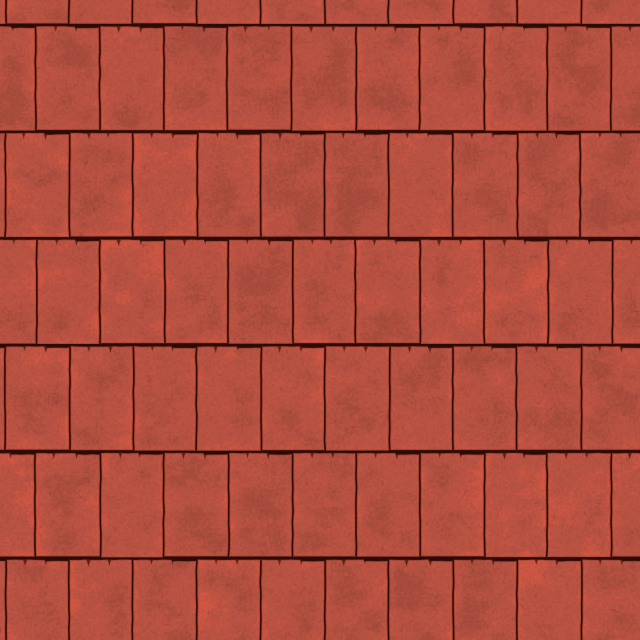
A WebGL 2 fragment shader for this texture:

```glsl
#version 300 es
precision highp float;
// Staggered courses of flat red clay roof tiles with dark joints and notched top edges.
uniform vec2 u_resolution;
out vec4 fragColor;

const vec2 GRID = vec2(10.0, 6.0);      // tiles across, courses up
const vec2 TILE = 1.0 / GRID;           // tile size in canvas units
const float COURSE_SHIFT = 0.227;
const float JOINT_HALF_WIDTH = 0.0012;
const vec3 CLAY = vec3(0.72, 0.32, 0.26);
const vec3 BRIGHT = vec3(0.80, 0.335, 0.26);
const vec3 BROWN = vec3(0.655, 0.295, 0.235);
const vec3 RUST = vec3(0.46, 0.15, 0.10);
const vec3 SHADE = vec3(0.31, 0.09, 0.05);
const vec3 GROOVE = vec3(0.17, 0.045, 0.025);

float hash(vec2 p) {
    vec3 q = fract(p.xyx * vec3(0.1031, 0.1030, 0.0973));
    q += dot(q, q.yzx + 33.33);
    return fract((q.x + q.y) * q.z);
}

float noise(vec2 p) {
    vec2 i = floor(p), f = fract(p);
    f = f * f * (3.0 - 2.0 * f);
    return mix(mix(hash(i), hash(i + vec2(1, 0)), f.x),
               mix(hash(i + vec2(0, 1)), hash(i + vec2(1, 1)), f.x), f.y);
}

float fbm(vec2 p) {
    float sum = 0.0, amp = 0.5;
    for (int i = 0; i < 4; i++) {
        sum += amp * noise(p);
        p = p * 2.07 + 17.3;
        amp *= 0.5;
    }
    return sum / 0.9375;
}

// Coverage of a shape from its signed distance
float cover(float d, float blur) {
    return 1.0 - smoothstep(-blur, blur, d);
}

// Small wedge hanging from the top edge; depth grows downward
float notch(float x, float depth, float size) {
    return max((abs(x) - 0.35 * (size - depth)) * 0.94, depth - size);
}

// Mottled clay face: dull in the middle, brighter near the rim
vec3 clayFace(vec2 local, vec2 id) {
    vec2 q = local + id * 3.71;
    vec2 toEdge = min(local, TILE - local);
    float rim = max(exp(-toEdge.x / 0.010), 0.7 * exp(-toEdge.y / 0.012));
    float blotch = fbm(q * vec2(24.0, 30.0)) - 0.5;
    float streak = noise(q * vec2(30.0, 150.0) + 5.0 * blotch) - 0.5;
    float grain = noise(q * 330.0) - 0.5;
    float tone = 0.38 + 0.85 * blotch + 0.38 * rim + 0.10 * streak
               + 0.16 * grain + 0.14 * (hash(id + 4.0) - 0.5);
    vec3 color = mix(BROWN, CLAY, smoothstep(0.12, 0.48, tone));
    color = mix(color, BRIGHT, smoothstep(0.50, 0.88, tone));
    float pit = smoothstep(0.88, 0.98, noise(q * 210.0 + 40.0));
    return color * (1.0 + 0.05 * grain) * (1.0 - 0.08 * pit);
}

void main() {
    vec2 p = gl_FragCoord.xy / u_resolution;
    float blur = 0.75 / min(u_resolution.x, u_resolution.y);

    // Course and column, with every other course moved by half a tile
    float level = p.y * GRID.y + COURSE_SHIFT;
    float course = mod(floor(level), GRID.y);
    float column = p.x * GRID.x - mix(0.08, 0.56, mod(course, 2.0));
    float joint = mod(floor(column + 0.5), GRID.x);
    column += 0.03 * (hash(vec2(joint, course + 20.0)) - 0.5);
    vec2 id = vec2(mod(floor(column), GRID.x), course);
    vec2 unit = vec2(fract(column), fract(level));
    vec2 local = unit * TILE;
    float depth = TILE.y - local.y;

    vec3 color = clayFace(local, id);

    // Upright joint with a slight wobble
    float wobble = 0.0012 * (noise(vec2(local.y * 55.0, joint + 13.0 * course)) - 0.5);
    float side = (fract(column + 0.5) - 0.5) * TILE.x + wobble;
    float jointDist = abs(side) - JOINT_HALF_WIDTH;

    // Uneven lower edge, and the stepped shadow on the top of the course below
    float lift = 0.0018 * hash(id + 9.0);
    float stepped = step(0.62, unit.x) * step(0.25, hash(id + 31.0));
    float shadow = 0.0030 + 0.0022 * stepped + 0.0008 * noise(vec2(p.x * 90.0, course));
    float seamDist = min(local.y - lift, depth - shadow);

    // Two notches below the seam
    float notchDist = 1.0;
    for (int i = 0; i < 2; i++) {
        float fi = float(i);
        float center = 0.30 + 0.33 * fi + 0.03 * (hash(id + 50.0 + fi) - 0.5);
        float size = 0.010 + 0.004 * hash(id + 70.0 + fi);
        notchDist = min(notchDist, notch((unit.x - center) * TILE.x, depth, size));
    }
    color = mix(color, RUST, 0.9 * cover(notchDist, blur));
    color = mix(color, SHADE, 0.7 * cover(notchDist + 0.0011, blur));

    // Soft shade around the grooves, then their dark core
    float gap = min(jointDist, seamDist);
    color = mix(color, RUST, 0.6 * cover(gap - 0.0009, blur + 0.0008));
    color = mix(color, SHADE, cover(gap, blur));
    color = mix(color, GROOVE, cover(gap + 0.0005, blur));
    fragColor = vec4(color, 1.0);
}
```
